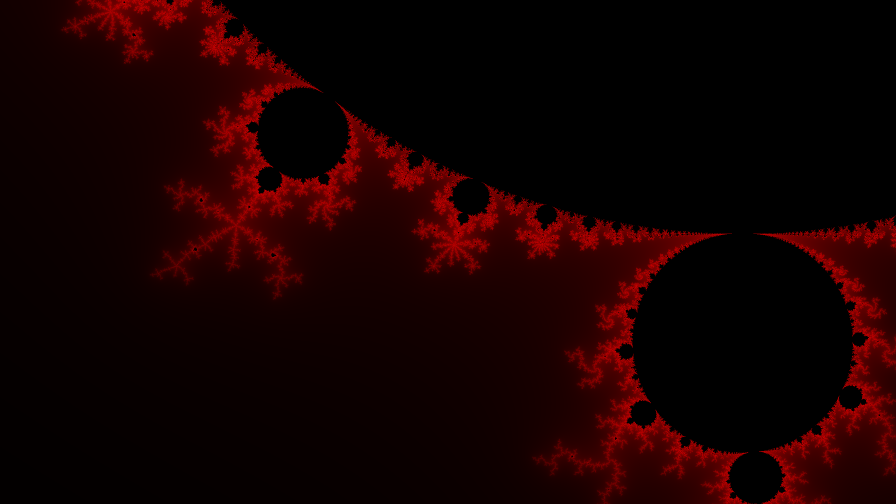
Reproduce this background procedurally as a WebGL 2 fragment shader.

```glsl
#version 300 es
precision highp float;
// Escape-time fractal: black bulbs hanging from a large cardioid, edged with red filaments.

#define VIEW_CENTER vec2(-0.3793, -0.6655)
#define VIEW_HEIGHT 0.435
#define MAX_STEPS 200
#define BAILOUT 256.0
#define SAMPLES 3
#define GLOW_START 2.5
#define GLOW_RANGE 45.0
#define GLOW_COLOR vec3(0.82, 0.0, 0.0)

uniform vec2 u_resolution;
out vec4 fragColor;

vec2 complexSquare(vec2 z) {
    return vec2(z.x * z.x - z.y * z.y, 2.0 * z.x * z.y);
}

// Closed-form test that skips the loop inside the main body
bool insideCardioid(vec2 c) {
    float x = c.x - 0.25;
    float q = x * x + c.y * c.y;
    return q * (q + x) < 0.25 * c.y * c.y;
}

// Continuous escape count, or -1 for points that stay bounded
float escapeCount(vec2 c) {
    if (insideCardioid(c)) return -1.0;
    vec2 z = vec2(0.0);
    for (int i = 1; i <= MAX_STEPS; i++) {
        z = complexSquare(z) + c;
        float r2 = dot(z, z);
        if (r2 > BAILOUT * BAILOUT) {
            return float(i) - log2(0.5 * log2(r2));
        }
    }
    return -1.0;
}

// Red rises with the escape count and levels off near the boundary
vec3 shade(float count) {
    if (count < 0.0) return vec3(0.0);
    float depth = max(count - GLOW_START, 0.0) / GLOW_RANGE;
    return GLOW_COLOR * (1.0 - exp(-depth));
}

void main() {
    vec3 color = vec3(0.0);

    // Average a small grid of samples to smooth the edges
    for (int j = 0; j < SAMPLES; j++) {
        for (int i = 0; i < SAMPLES; i++) {
            vec2 offset = (vec2(i, j) + 0.5) / float(SAMPLES) - 0.5;
            vec2 uv = (gl_FragCoord.xy + offset - 0.5 * u_resolution) / u_resolution.y;
            color += shade(escapeCount(VIEW_CENTER + uv * VIEW_HEIGHT));
        }
    }
    fragColor = vec4(color / float(SAMPLES * SAMPLES), 1.0);
}
```
